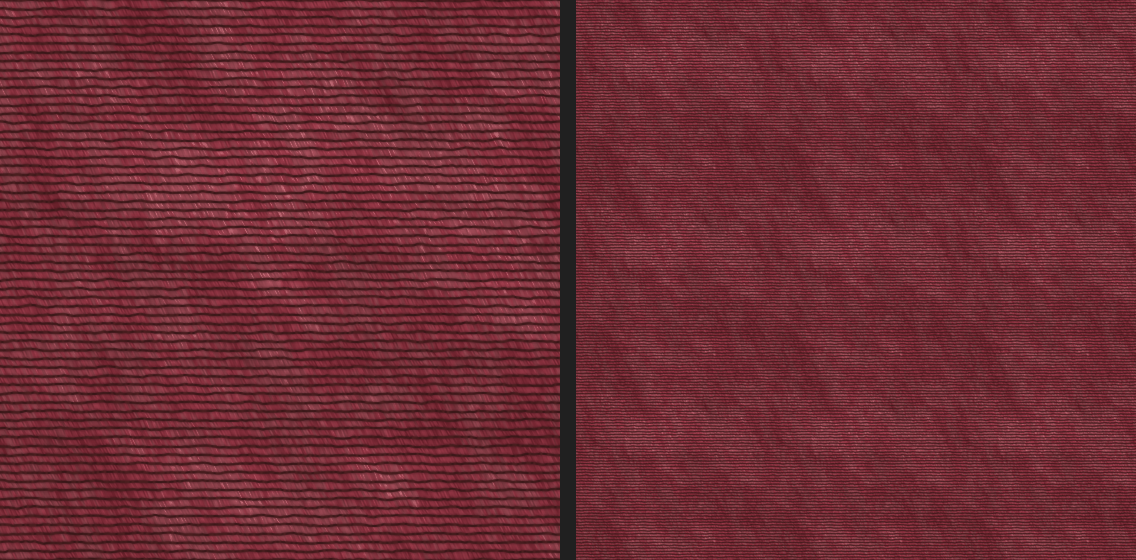
Left: one tile. Right: repeated 3 by 3.
A three.js fragment shader for this texture:

```glsl
// Ribbed crimson cloth: 64 horizontal ribs parted by dark, slightly wavy grooves.
// Slanted fibres fill each rib, and leaning patches of wear vary the tone.
// All noise sits on wrapped lattices, so the cloth tiles in both directions.
varying vec2 vUv;

float hash(vec2 p) {
  vec3 q = fract(vec3(p.xyx) * 0.1031);
  q += dot(q, q.yzx + 33.33);
  return fract((q.x + q.y) * q.z);
}

// Wraps a lattice cell; each vertical period moves the lattice sideways by lean.
float cellValue(vec2 cell, vec2 period, float lean) {
  float turns = floor(cell.y / period.y);
  cell -= turns * vec2(lean, period.y);
  cell.x = mod(cell.x, period.x);
  return hash(cell + period.yx * 0.37);
}

float noise(vec2 p, vec2 period, float lean) {
  vec2 cell = floor(p);
  vec2 f = fract(p);
  f = f * f * (3.0 - 2.0 * f);
  float low = mix(cellValue(cell, period, lean),
                  cellValue(cell + vec2(1.0, 0.0), period, lean), f.x);
  float high = mix(cellValue(cell + vec2(0.0, 1.0), period, lean),
                   cellValue(cell + vec2(1.0, 1.0), period, lean), f.x);
  return mix(low, high, f.y);
}

// Noise sheared to lean left going up, by half the canvas over its height.
float leaningNoise(vec2 uv, vec2 count) {
  return noise(vec2(uv.x + 0.5 * uv.y, uv.y) * count, count, 0.5 * count.x);
}

void main() {
  // Ribs with a gentle waver
  float waver = noise(vUv * vec2(36.0, 64.0), vec2(36.0, 64.0), 0.0) - 0.5
              + 0.4 * (noise(vUv * vec2(130.0, 64.0), vec2(130.0, 64.0), 0.0) - 0.5);
  float ribs = vUv.y * 64.0 + 0.24 * waver;
  float rib = mod(floor(ribs), 64.0);
  float across = fract(ribs);

  // Fibres restart in every rib
  float slantX = vUv.x + 0.5 * across / 64.0;
  float fine = noise(vec2(slantX * 370.0, rib * 2.0 + across * 1.6), vec2(370.0, 128.0), 0.0);
  float coarse = noise(vec2(slantX * 170.0, rib + across * 0.6), vec2(170.0, 64.0), 0.0);
  float fibre = 0.65 * fine + 0.35 * coarse;

  // Worn patches, broad to small
  float broad = leaningNoise(vUv, vec2(8.0, 6.0));
  float medium = leaningNoise(vUv, vec2(22.0, 14.0));
  float small = leaningNoise(vec2(slantX - 0.5 * vUv.y + 0.5 * (rib + 0.5) / 64.0, vUv.y),
                             vec2(64.0, 32.0));
  float wear = 0.4 * broad + 0.35 * medium + 0.25 * small;

  // Cloth tone and hue
  float tone = 0.5 + 0.75 * (fibre - 0.5) + 0.85 * (wear - 0.5)
             + 0.14 * (hash(vec2(rib, 7.0)) - 0.5);
  vec3 cloth = mix(vec3(0.39, 0.14, 0.17), vec3(0.65, 0.28, 0.335), clamp(tone, 0.0, 1.0));
  float dusty = smoothstep(0.35, 0.7, 0.5 * coarse + 0.5 * medium);
  cloth += mix(vec3(0.015, -0.015, -0.005), vec3(-0.02, 0.018, 0.01), dusty);

  // Sparse pale fibres, mostly on worn patches
  float fleck = smoothstep(0.76, 0.98, fine) * smoothstep(0.42, 0.7, wear);
  cloth = mix(cloth, vec3(0.80, 0.47, 0.51), 0.6 * fleck);

  // Rounded rib and dark groove
  float edge = min(across, 1.0 - across);
  cloth *= mix(0.86, 1.03, smoothstep(0.12, 0.42, edge));
  float twist = noise(vec2(vUv.x * 240.0, floor(ribs + 0.5)), vec2(240.0, 64.0), 0.0);
  float groove = 1.0 - smoothstep(0.05, 0.21 + 0.05 * twist, edge);
  vec3 grooveColor = mix(vec3(0.21, 0.085, 0.085), vec3(0.29, 0.12, 0.12), twist);
  gl_FragColor = vec4(mix(cloth, grooveColor, 0.94 * groove), 1.0);
}
```
